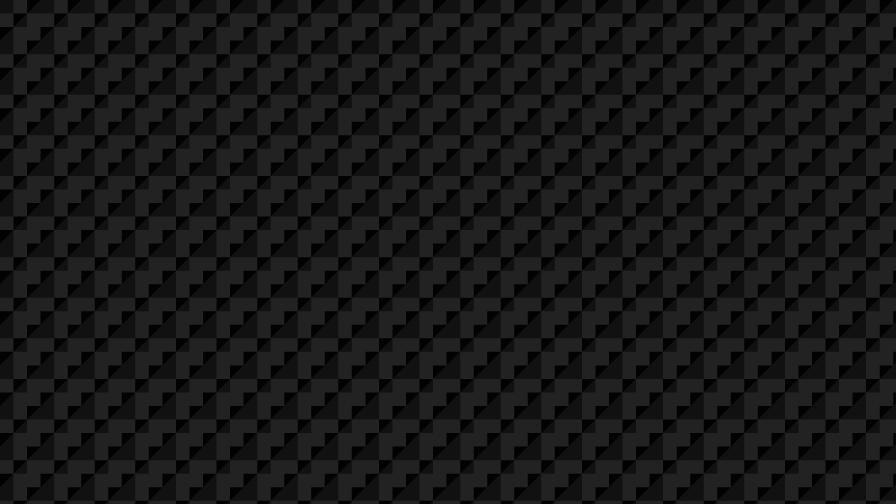
This pattern is drawn by a Shadertoy shader. Its source:

```glsl
// Dark carbon weave: a 3x3 tile of grey steps with bevelled black corners.

const float TILES_DOWN = 12.414;        // tile repeats over the canvas height
const float CELLS = 3.0;                // cells along one tile side
const vec2  ORIGIN = vec2(1.0);         // tile corner, in cells from the top left
const vec3  STEP_COLOR  = vec3(0.133);
const vec3  SHADE_COLOR = vec3(0.067);
const vec3  BLACK_COLOR = vec3(0.008);
const int   SAMPLES = 4;                // antialiasing samples per axis

// Colour at a point measured in cells, with y pointing down.
vec3 weave(vec2 p) {
    vec2 cell = mod(floor(p), CELLS);
    vec2 local = fract(p);

    // One bevelled cell per row, stepping along the rising diagonal
    bool bevel = mod(cell.x + cell.y + 0.5, CELLS) < 1.0;
    if (bevel) return local.x + local.y < 1.0 ? BLACK_COLOR : SHADE_COLOR;

    // The last corner cell completes the large shaded triangle
    bool corner = min(cell.x, cell.y) > CELLS - 1.5;
    return corner ? SHADE_COLOR : STEP_COLOR;
}

void mainImage(out vec4 fragColor, in vec2 fragCoord) {
    float cellsPerPixel = TILES_DOWN * CELLS / iResolution.y;
    vec2 fromTopLeft = vec2(fragCoord.x, iResolution.y - fragCoord.y);

    // Average a regular grid of samples across the pixel
    vec3 sum = vec3(0.0);
    for (int j = 0; j < SAMPLES; j++) {
        for (int i = 0; i < SAMPLES; i++) {
            vec2 jitter = (vec2(i, j) + 0.5) / float(SAMPLES) - 0.5;
            sum += weave((fromTopLeft + jitter) * cellsPerPixel - ORIGIN);
        }
    }
    fragColor = vec4(sum / float(SAMPLES * SAMPLES), 1.0);
}
```
